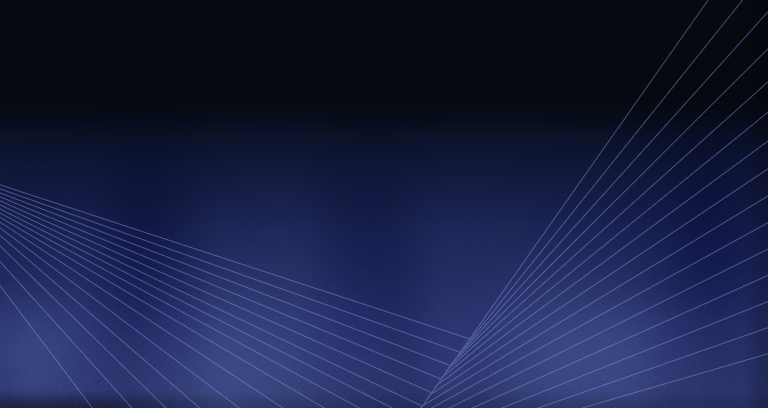
Reproduce this background procedurally as a Shadertoy shader.

```glsl
const float RAYS = 15.0;
const vec3 NIGHT = vec3(0.021, 0.035, 0.062);
const vec3 NAVY = vec3(0.050, 0.078, 0.190);
const vec3 INDIGO = vec3(0.092, 0.125, 0.310);
const vec3 BLUE = vec3(0.140, 0.176, 0.400);
const vec3 DUSK = vec3(0.168, 0.205, 0.425);
const vec3 HAZE = vec3(0.085, 0.100, 0.110);
const vec3 RAY_COLOR = vec3(0.53, 0.57, 0.86);

float hash(vec2 cell) {
    vec3 q = fract(vec3(cell.xyx) * 0.1031);
    q += dot(q, q.yzx + 33.33);
    return fract((q.x + q.y) * q.z);
}

float noise(vec2 p) {
    vec2 i = floor(p), f = fract(p);
    f = f * f * (3.0 - 2.0 * f);
    float low = mix(hash(i), hash(i + vec2(1, 0)), f.x);
    float high = mix(hash(i + vec2(0, 1)), hash(i + vec2(1, 1)), f.x);
    return mix(low, high, f.y);
}

// Linear progress from one height to another
float ramp(float from, float to, float v) {
    return clamp((v - from) / (to - from), 0.0, 1.0);
}

float glow(vec2 p, vec2 center, vec2 radius) {
    vec2 d = (p - center) / radius;
    return exp(-dot(d, d));
}

// Signed distance to the line through a and b, positive on its right
float lineSide(vec2 p, vec2 a, vec2 b) {
    vec2 along = normalize(b - a);
    return dot(p - a, vec2(along.y, -along.x));
}

float stroke(float dist, float halfWidth, float pixel) {
    return clamp((halfWidth - abs(dist)) / pixel + 0.5, 0.0, 1.0);
}

vec3 skyGradient(float y) {
    vec3 c = mix(NIGHT, NAVY, smoothstep(0.77, 0.61, y));
    c = mix(c, INDIGO, ramp(0.63, 0.44, y));
    c = mix(c, BLUE, ramp(0.45, 0.22, y));
    return mix(c, DUSK, ramp(0.23, 0.0, y));
}

// Soft patches of light and shade in the lower sky
float hazeAmount(vec2 p) {
    float light = 0.75 * glow(p, vec2(0.07, 0.14), vec2(0.16, 0.15))
                + 0.80 * glow(p, vec2(0.57, 0.09), vec2(0.24, 0.20))
                + 0.95 * glow(p, vec2(1.44, 0.13), vec2(0.28, 0.19))
                + 0.25 * glow(p, vec2(0.66, 0.36), vec2(0.17, 0.24))
                + 0.20 * glow(p, vec2(1.20, 0.42), vec2(0.28, 0.18));
    float shade = 0.45 * glow(p, vec2(0.35, 0.32), vec2(0.10, 0.25))
                + 0.50 * glow(p, vec2(1.73, 0.30), vec2(0.13, 0.28))
                + 0.30 * glow(p, vec2(0.92, 0.35), vec2(0.10, 0.20));
    float folds = (noise(vec2(p.x * 11.0, p.y * 1.5)) - 0.5) * 0.16;
    return light - shade + folds * smoothstep(0.7, 0.35, p.y);
}

// Rays falling from the left edge
vec4 leftRay(float i) {
    float q = i / (RAYS - 1.0), k = i - 6.0;
    vec2 start = vec2(0.0, 0.547 - 0.137 * q - 0.110 * pow(q, 8.0));
    vec2 onDivider = vec2(1.152 - 0.0245 * i, 0.169 - 0.0324 * i);
    vec2 onFloor = vec2(0.971 - 0.0941 * k + 0.012 * sin(1.2 * k - 0.9), 0.0);
    return vec4(start, i < 6.0 ? onDivider : onFloor);
}

// Rays rising from the floor to the right edge
vec4 rightRay(float i, float edge) {
    float q = i / (RAYS - 1.0);
    float foot = 1.032 - 0.0125 * i + 0.570 * pow(q, 3.2);
    float top = 1.0245 - 0.0637 * i + 0.184 * exp(-i / 2.2);
    return vec4(foot, 0.0, edge, top);
}

float rayCoverage(vec2 p, float edge, float pixel) {
    const float halfWidth = 0.0012;
    vec4 divider = rightRay(0.0, edge);
    float side = lineSide(p, divider.xy, divider.zw);
    float left = 0.0, right = 0.0;
    for (float i = 0.0; i < RAYS; i++) {
        vec4 a = leftRay(i), b = rightRay(i, edge);
        left = max(left, stroke(lineSide(p, a.xy, a.zw), halfWidth, pixel));
        right = max(right, stroke(lineSide(p, b.xy, b.zw), halfWidth, pixel));
    }
    left *= clamp(0.5 - side / pixel, 0.0, 1.0);
    right *= clamp(1.5 + side / pixel, 0.0, 1.0);
    return max(left, right);
}

void mainImage(out vec4 fragColor, in vec2 fragCoord) {
    float pixel = 1.0 / iResolution.y;
    float edge = iResolution.x * pixel;
    vec2 p = fragCoord * pixel;

    // Sky, haze and darkened borders
    vec3 color = skyGradient(p.y) + HAZE * hazeAmount(p);
    float floorShade = mix(0.40, 0.15, smoothstep(0.2, 0.6, p.x));
    color *= 1.0 - floorShade * smoothstep(0.05, 0.0, p.y);
    color *= 1.0 - 0.22 * smoothstep(edge - 0.07, edge, p.x);

    // Fine grain, strongest near the floor
    color += (noise(p * 300.0) - 0.5) * 0.022 * smoothstep(0.65, 0.0, p.y);

    color = mix(color, RAY_COLOR, 0.50 * rayCoverage(p, edge, pixel));
    fragColor = vec4(clamp(color, 0.0, 1.0), 1.0);
}
```
